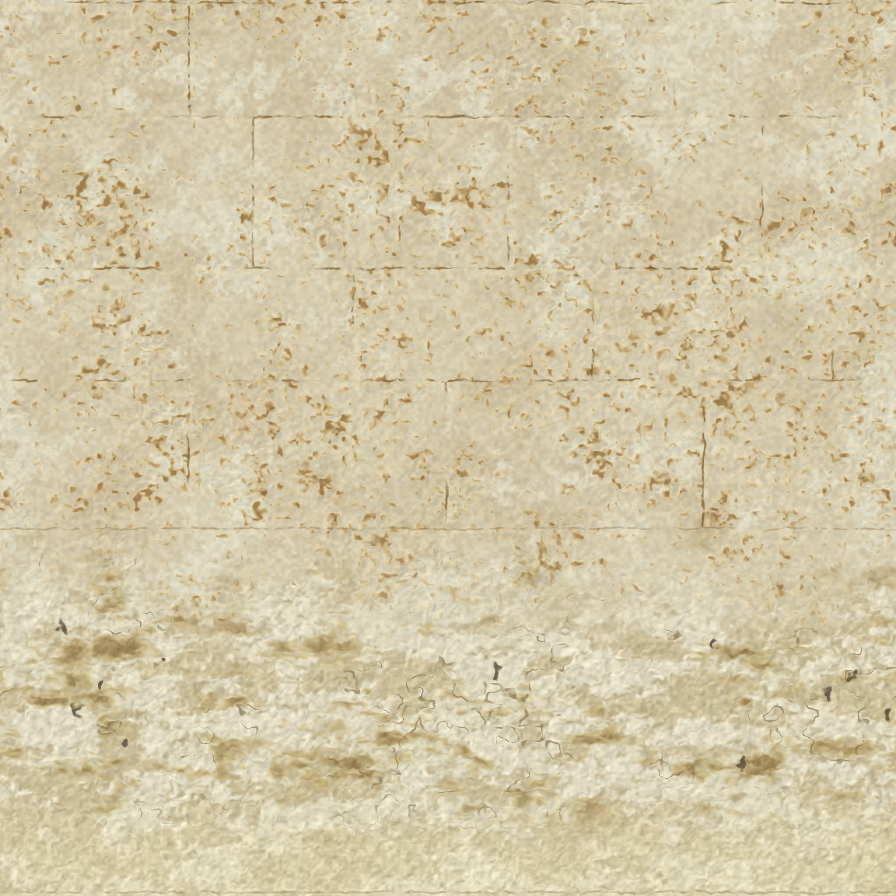
This texture is drawn by a Shadertoy shader. Its source:

```glsl
// Weathered limestone wall: four courses of worn ashlar blocks above a band of
// flaking, stained render. Wrapping value noise drives the pits, pale bloom,
// broken joints, stains and cracks, so the surface tiles at its borders.

float hash(vec2 p) {
    vec3 q = fract(p.xyx * vec3(.1031, .1030, .0973));
    q += dot(q, q.yzx + 33.33);
    return fract((q.x + q.y) * q.z);
}

// Value noise with a whole number of cells across the unit square
float noise(vec2 uv, vec2 cells) {
    vec2 p = uv * cells, i = floor(p), f = fract(p);
    f = f * f * (3. - 2. * f);
    vec2 a = mod(i, cells) + 7., b = mod(i + 1., cells) + 7.;
    return mix(mix(hash(a), hash(vec2(b.x, a.y)), f.x),
               mix(hash(vec2(a.x, b.y)), hash(b), f.x), f.y);
}

float fbm(vec2 uv, vec2 cells, int octaves) {
    float sum = 0., amp = 1., total = 0.;
    for (int i = 0; i < octaves; i++) {
        sum += amp * noise(uv, cells);
        total += amp;
        amp *= .72;
        cells *= 2.;
        uv += .137;
    }
    return sum / total;
}

float stroke(float d, float halfWidth) {
    float soft = .8 / iResolution.y;
    return 1. - smoothstep(halfWidth - soft, halfWidth + soft, abs(d));
}

// x: dark joint, y: pale worn lip beside it
vec2 joints(vec2 p, float wear) {
    float courses[6] = float[](.997, .870, .7005, .5755, .410, .004);
    vec4 first = vec4(.211, .2826, .3945, .2096);
    vec4 pitch = vec4(.248, .284, .267, .288);
    vec2 joint = vec2(0);
    for (int row = 0; row < 6; row++) {
        float dy = p.y - courses[row];
        float open = row > 3 ? .45 : wear;
        joint = max(joint, vec2(stroke(dy, .0011) * open, stroke(dy + .004, .003) * .6));
        if (row > 3) continue;
        float inside = step(courses[row + 1], p.y) * step(p.y, courses[row]);
        for (int k = 0; k < 4; k++) {
            // The top course has a wider middle block
            float shift = row == 0 ? .046 * (float(k == 2) - float(k == 1)) : 0.;
            float dx = p.x - first[row] - pitch[row] * float(k) - shift;
            joint = max(joint, inside * vec2(stroke(dx, .0011) * wear,
                                             stroke(dx - .004, .003) * .6));
        }
    }
    return joint;
}

void mainImage(out vec4 fragColor, in vec2 fragCoord) {
    vec2 uv = fragCoord / iResolution.xy;
    vec2 warp = vec2(fbm(uv, vec2(60), 3), fbm(uv + .37, vec2(60), 3)) - .5;
    vec2 p = uv + .010 * warp;
    float cloud = fbm(uv, vec2(9), 5);
    float cluster = fbm(uv + .23, vec2(11, 13), 4);
    float grain = fbm(p, vec2(125, 140), 2);
    float fine = noise(uv, vec2(256)) + noise(uv + .31, vec2(190)) - 1.;
    float render = smoothstep(.43, .27, uv.y + .25 * (cloud - .5));

    // Ashlar: greige stone, pale bloom and clustered ochre pits
    vec3 stone = mix(vec3(.81, .757, .635), vec3(.84, .80, .685), smoothstep(.36, .60, cloud));
    float bloom = fbm(p + .51, vec2(14), 5) + .35 * (grain - .5);
    stone = mix(stone, vec3(.87, .86, .77), .8 * smoothstep(.50, .64, bloom));
    float lip = grain - fbm(p + vec2(-.002, .002), vec2(125, 140), 2);
    stone += vec3(.15, .13, .09) * lip * smoothstep(.36, .60, cluster);
    float pit = grain + .70 * (cluster - .5);
    stone = mix(stone, vec3(.85, .77, .59), .6 * smoothstep(.58, .68, pit));
    stone = mix(stone, vec3(.73, .61, .40), .75 * smoothstep(.68, .82, pit));
    stone = mix(stone, vec3(.57, .43, .25), .7 * smoothstep(.80, .93, pit));

    // Render: layered pale flakes with olive stains drawn out sideways
    float layer = fbm(p, vec2(13, 32), 4) + .25 * (grain - .5);
    float stain = fbm(p + .41, vec2(15, 38), 4) + .35 * (cluster - .5) + .2 * (grain - .5);
    vec3 plaster = mix(vec3(.80, .75, .61), vec3(.87, .85, .75), smoothstep(.38, .56, layer));
    float depth = smoothstep(.04, .13, uv.y);
    plaster = mix(plaster, vec3(.75, .67, .46), .75 * smoothstep(.53, .68, stain) * mix(.4, 1., depth));
    plaster = mix(plaster, vec3(.56, .46, .28), .7 * smoothstep(.65, .80, stain) * depth);
    plaster = mix(plaster, vec3(.88, .845, .70), .5 * (1. - depth));
    plaster += .10 * (grain - .5) + .15 * lip;

    // Short hairline cracks, broken by the grain
    float ridge = abs(fbm(p + .2, vec2(22, 27), 3) - .5);
    float patches = smoothstep(.50, .62, fbm(uv + .63, vec2(13, 17), 3));
    float crack = (1. - smoothstep(.004, .024, ridge)) * patches * depth;
    plaster = mix(plaster, vec3(.50, .42, .28), .65 * crack * smoothstep(.30, .60, grain));

    vec3 color = mix(stone, plaster, render);

    // Broken joints: dark where open, pale where the lip has worn
    float wear = smoothstep(.45, .62, fbm(uv + .77, vec2(15), 3));
    vec2 joint = joints(uv + .006 * warp, wear);
    color = mix(color, vec3(.88, .84, .71), joint.y * smoothstep(.40, .60, bloom));
    color = mix(color, vec3(.53, .41, .24), joint.x * smoothstep(.30, .60, grain) * .85);

    // A few dark holes, ragged and taller than wide
    for (int i = 0; i < 11; i++) {
        float id = float(i) + 3.;
        vec2 d = uv - vec2(hash(vec2(id, 5)), .11 + .20 * hash(vec2(id, 19)));
        d.x = fract(d.x + .5) - .5;
        float size = .003 + .004 * hash(vec2(id, 31));
        float hole = length((d + .022 * warp) * vec2(1., .6)) + .008 * (grain - .5);
        color = mix(color, vec3(.33, .28, .22), .8 * (1. - smoothstep(size * .4, size, hole)));
    }

    color += .055 * fine;
    fragColor = vec4(clamp(color, 0., 1.), 1.);
}
```
